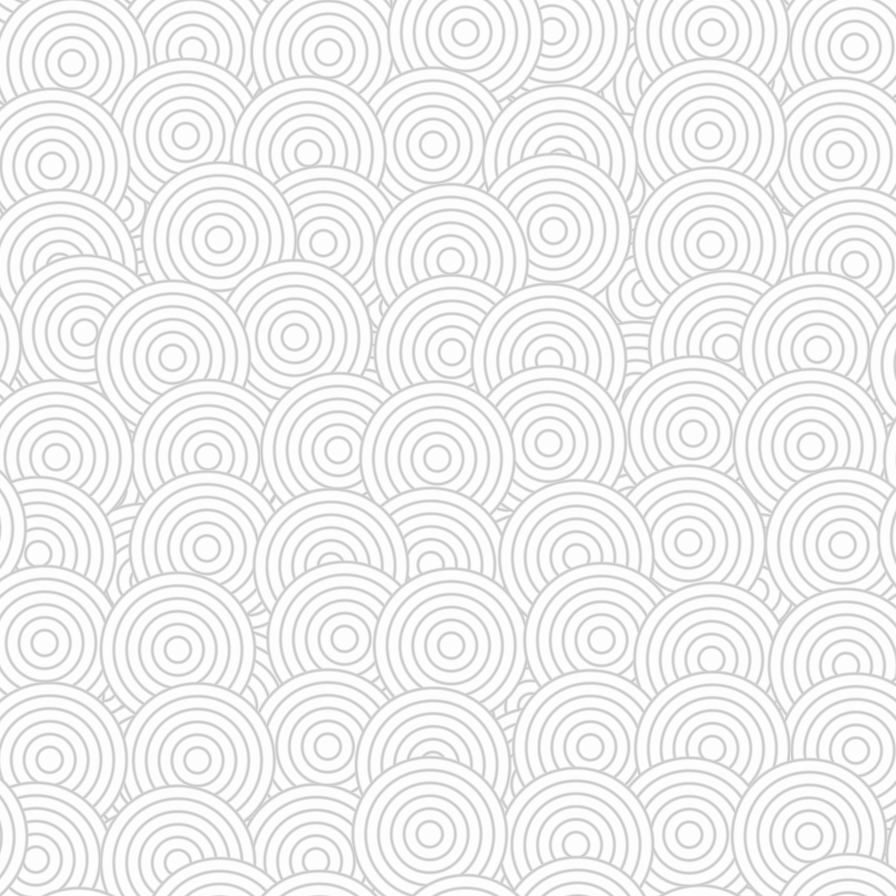
This pattern is drawn by a WebGL 1 fragment shader. Its source:

```glsl
precision highp float;

uniform vec2 u_resolution;

const vec3 PAPER = vec3(0.993);
const vec3 LINE = vec3(0.79);
const vec2 CELL = vec2(1.0 / 7.0, 1.0 / 9.0);
const vec2 JITTER = vec2(0.44, 0.40);
const float RING_STEP = 0.0143;
const float RING_COUNT = 6.0;
const float LINE_REACH = 0.0031;
const float BACK_DEPTH = -10.0;

float hash(vec2 p) {
  return fract(sin(dot(p, vec2(127.1, 311.7))) * 43758.5453);
}

// Jittered disc centre; the back layer (1.0) sits half a cell off the front (0.0)
vec2 discCentre(vec2 cell, float layer) {
  vec2 seed = cell + layer * 37.0;
  vec2 shift = vec2(hash(seed), hash(seed + 19.3)) - 0.5;
  return (cell + 0.5 + 0.5 * layer + shift * JITTER) * CELL;
}

// Lower discs lie in front, with a little shuffling between neighbours
float discDepth(vec2 cell, vec2 centre, float layer) {
  return layer * BACK_DEPTH - centre.y + 0.07 * (hash(cell + 53.7) - 0.5);
}

// Concentric strokes; beyond the rim only the outermost one fades out
float ringInk(float dist, float reach) {
  float index = clamp(floor(dist / RING_STEP + 0.5), 1.0, RING_COUNT);
  return 1.0 - smoothstep(0.0, reach, abs(dist - index * RING_STEP));
}

// Depth of the frontmost disc of one layer that covers the point
float topDepth(vec2 p, float layer) {
  vec2 home = floor(p / CELL - 0.5 * layer);
  float top = -100.0;
  for (int y = -1; y <= 1; y++) {
    for (int x = -1; x <= 1; x++) {
      vec2 cell = home + vec2(float(x), float(y));
      vec2 centre = discCentre(cell, layer);
      if (distance(p, centre) < RING_STEP * RING_COUNT) {
        top = max(top, discDepth(cell, centre, layer));
      }
    }
  }
  return top;
}

// Ink of the visible disc plus the soft rims of discs in front of it
float layerInk(vec2 p, float layer, float top, float reach) {
  vec2 home = floor(p / CELL - 0.5 * layer);
  float ink = 0.0;
  for (int y = -1; y <= 1; y++) {
    for (int x = -1; x <= 1; x++) {
      vec2 cell = home + vec2(float(x), float(y));
      vec2 centre = discCentre(cell, layer);
      if (discDepth(cell, centre, layer) >= top) {
        ink = max(ink, ringInk(distance(p, centre), reach));
      }
    }
  }
  return ink;
}

void main() {
  float size = min(u_resolution.x, u_resolution.y);
  vec2 p = gl_FragCoord.xy / size;
  float reach = max(LINE_REACH, 1.2 / size);

  float top = max(topDepth(p, 0.0), topDepth(p, 1.0));
  float ink = max(layerInk(p, 0.0, top, reach), layerInk(p, 1.0, top, reach));

  gl_FragColor = vec4(mix(PAPER, LINE, ink), 1.0);
}
```
